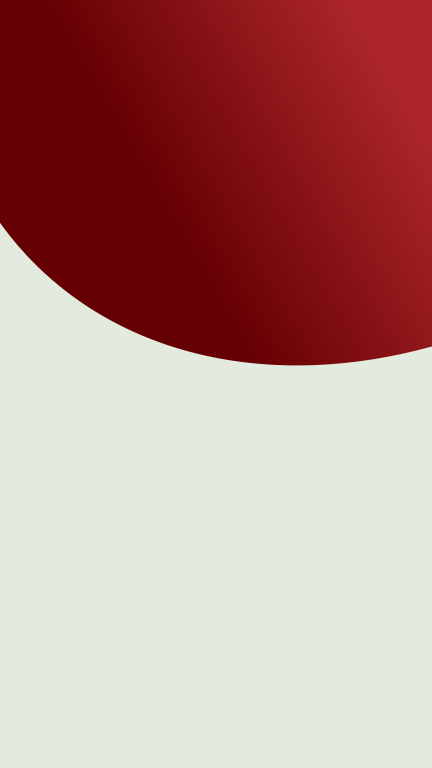
This background is drawn by a WebGL 2 fragment shader. Its source:

```glsl
#version 300 es
precision highp float;
// A large tilted red ellipse with a diagonal gradient, hanging over a pale green ground.

uniform vec2 u_resolution;
out vec4 outColor;

const vec3 GROUND = vec3(0.886, 0.922, 0.871);
const vec3 DEEP_RED = vec3(0.396, 0.0, 0.01);
const vec3 BRIGHT_RED = vec3(0.675, 0.15, 0.165);

vec2 direction(float degrees) {
  float a = radians(degrees);
  return vec2(cos(a), sin(a));
}

// Approximate signed distance to an ellipse whose first axis points along axis
float ellipseDistance(vec2 p, vec2 center, vec2 radii, vec2 axis) {
  vec2 d = p - center;
  vec2 q = vec2(dot(d, axis), dot(d, vec2(-axis.y, axis.x)));
  float k = length(q / radii);
  float slope = length(q / (radii * radii));
  return k * (k - 1.0) / max(slope, 1e-4);
}

// Clamped linear ramp from start along dir
float ramp(vec2 p, vec2 start, vec2 dir, float span) {
  return clamp(dot(p - start, dir) / span, 0.0, 1.0);
}

void main() {
  // Canvas height is one unit
  vec2 p = gl_FragCoord.xy / u_resolution.y;
  float pixel = 1.0 / u_resolution.y;

  // Diagonal shading of the ellipse
  float shade = ramp(p, vec2(0.052, 1.0), direction(30.0), 0.349);
  vec3 red = mix(DEEP_RED, BRIGHT_RED, shade);

  // Smooth-edged ellipse over the ground
  float d = ellipseDistance(p, vec2(0.553, 1.174), vec2(0.725, 0.556), direction(46.3));
  float cover = clamp(0.5 - d / pixel, 0.0, 1.0);
  outColor = vec4(mix(GROUND, red, cover), 1.0);
}
```
